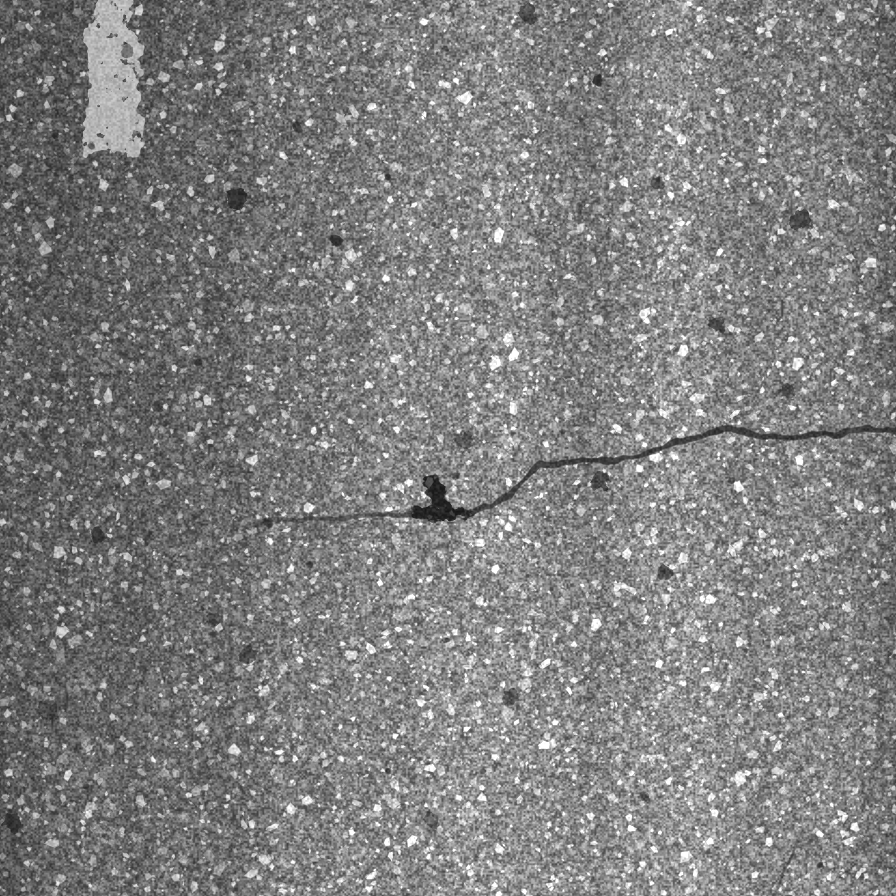
Reproduce this texture procedurally as a three.js fragment shader.

```glsl
// Worn grey asphalt: angular pale stone chips in a grainy binder, shaded by
// vertical wheel lanes, with pits, a wandering crack and a chipped paint strip.
// Chips are hashed grid cells cut by half planes; the crack is a sum of ramps.

#define EDGE 0.0012
#define BINDER_DARK 0.30
#define BINDER_LIGHT 0.465
#define FINE_GRAIN 0.34
#define COARSE_GRAIN 0.14
#define CHIP_GAIN 1.0
#define PIT_TONE 0.17
#define CRACK_TONE 0.22
#define CRACK_WIDTH 0.0034
#define PAINT_TONE 0.71

varying vec2 vUv;

vec3 hash3(vec2 p) {
  vec3 q = fract(p.xyx * vec3(0.1031, 0.1030, 0.0973));
  q += dot(q, q.yxz + 33.33);
  return fract((q.xxy + q.yzz) * q.zyx);
}

float noise(vec2 p) {
  vec2 c = floor(p), f = fract(p);
  f = f * f * (3.0 - 2.0 * f);
  float low = mix(hash3(c).x, hash3(c + vec2(1.0, 0.0)).x, f.x);
  float high = mix(hash3(c + vec2(0.0, 1.0)).x, hash3(c + 1.0).x, f.x);
  return mix(low, high, f.y);
}

float fbm(vec2 p) {
  return 0.55 * noise(p) + 0.3 * noise(p * 2.1 + 17.0) + 0.15 * noise(p * 4.3 + 41.0);
}

float bump(float x, float centre, float width) {
  float t = (x - centre) / width;
  return exp(-t * t);
}

float ramp(float a, float b, float x) { return clamp((x - a) / (b - a), 0.0, 1.0); }

float cover(float d) { return 1.0 - smoothstep(-EDGE, EDGE, d); }

float capsule(vec2 p, vec2 a, vec2 b) {
  vec2 ab = b - a;
  return length(p - a - ab * clamp(dot(p - a, ab) / dot(ab, ab), 0.0, 1.0));
}

// Brightness added by one layer of five-sided chips; radius in canvas units.
float chips(vec2 p, float cells, float share, float radius) {
  float glow = 0.0;
  for (int j = -1; j <= 1; j++) {
    for (int i = -1; i <= 1; i++) {
      vec2 cell = floor(p * cells) + vec2(float(i), float(j));
      vec3 place = hash3(cell + cells), kind = hash3(cell + cells + 431.0);
      vec2 d = p - (cell + 0.1 + 0.8 * place.xy) / cells;
      float r = radius * mix(0.45, 1.0, kind.x * kind.x);
      if (place.z > share || length(d) > 2.0 * r) continue;
      float turn = 6.2832 * kind.y;
      d = mat2(cos(turn), sin(turn), -sin(turn), cos(turn)) * d;
      d.y *= mix(1.0, 1.9, kind.x * place.x);
      float dist = -1.0;
      for (int k = 0; k < 5; k++) {
        vec3 cut = hash3(cell + 97.0 * float(k + 1));
        float a = 1.2566 * (float(k) + 0.6 * cut.x);
        dist = max(dist, dot(d, vec2(cos(a), sin(a))) - r * mix(0.55, 1.0, cut.y));
      }
      float tone = mix(0.08, 0.52, pow(kind.z, 3.5));
      glow = max(glow, tone * cover(dist));
    }
  }
  return glow;
}

// Scattered ragged dark pits, mostly small.
float pits(vec2 p) {
  float mask = 0.0;
  float rough = fbm(p * 130.0) - 0.5;
  for (int j = -1; j <= 1; j++) {
    for (int i = -1; i <= 1; i++) {
      vec2 cell = floor(p * 10.0) + vec2(float(i), float(j));
      vec3 h = hash3(cell + 63.0), k = hash3(cell + 211.0);
      float r = mix(0.003, 0.0115, k.x * k.x);
      float d = length(p - (cell + h.xy) / 10.0) - r + 1.3 * r * rough;
      mask = max(mask, step(h.z, 0.45) * mix(0.5, 1.0, k.y) * cover(d));
    }
  }
  return mask;
}

// Height of the crack at x.
float crackLine(float x) {
  float y = 0.408 + 0.012 * ramp(0.235, 0.31, x) + 0.008 * ramp(0.31, 0.53, x);
  y += 0.022 * ramp(0.53, 0.575, x) + 0.032 * ramp(0.57, 0.602, x);
  y += 0.006 * ramp(0.602, 0.70, x) + 0.036 * ramp(0.70, 0.815, x);
  y += 0.009 * ramp(0.89, 0.96, x) - 0.013 * ramp(0.815, 0.85, x);
  return y + 0.007 * (fbm(vec2(x * 60.0, 3.0)) - 0.5);
}

float crack(vec2 p) {
  float slope = (crackLine(p.x + 0.003) - crackLine(p.x - 0.003)) / 0.006;
  float d = abs(p.y - crackLine(p.x)) / sqrt(1.0 + slope * slope);
  float width = CRACK_WIDTH * mix(0.5, 1.3, noise(p * 65.0)) * mix(0.7, 1.0, ramp(0.3, 0.62, p.x));
  float strength = smoothstep(0.22, 0.33, p.x) * mix(0.65, 0.95, ramp(0.4, 0.62, p.x));
  vec2 bent = p + 0.008 * (fbm(p * 70.0) - 0.5);
  float branch = capsule(bent, vec2(0.86, -0.01), vec2(0.89, 0.06)) - 0.0015;
  return max(strength * cover(d - width), 0.6 * cover(branch));
}

// Broken-out hollow on the crack: a flat foot with a lobe above it.
float hollow(vec2 p) {
  float foot = (length((p - vec2(0.49, 0.427)) / vec2(0.034, 0.009)) - 1.0) * 0.009;
  float lobe = capsule(p, vec2(0.495, 0.432), vec2(0.482, 0.461)) - 0.0085;
  return cover(min(foot, lobe) + 0.013 * (fbm(p * 110.0) - 0.5));
}

float paint(vec2 p) {
  vec2 d = abs(p - vec2(0.125, 0.93)) - vec2(mix(0.03, 0.018, ramp(0.95, 0.99, p.y)), 0.102);
  float wear = fbm(p * 75.0) - 0.5;
  float holes = smoothstep(0.70, 0.76, fbm(p * 100.0 + 9.0));
  return cover(max(d.x, d.y) + 0.022 * wear) * (1.0 - holes);
}

void main() {
  vec2 p = vUv;
  // Binder shaded by lanes running up the canvas
  float lane = mix(BINDER_DARK, BINDER_LIGHT, smoothstep(-0.1, 0.45, p.x));
  lane += 0.05 * bump(p.x, 0.54, 0.09) + 0.065 * bump(p.x, 0.76, 0.05);
  lane -= 0.03 * bump(p.x, 0.24, 0.05) + 0.03 * bump(p.x, 0.67, 0.03) + 0.07 * bump(p.x, 1.0, 0.04);
  lane += 0.05 * (noise(vec2(p.x * 28.0, p.y * 1.5)) - 0.5) + 0.05 * (0.5 - p.y);
  float grain = FINE_GRAIN * (noise(p * 480.0) - 0.5) + COARSE_GRAIN * (noise(p * 190.0) - 0.5);
  float light = lane / BINDER_LIGHT;
  float tone = lane + grain * light;

  // Stone chips from coarse to fine
  float stone = max(chips(p, 62.0, 0.6, 0.0085), chips(p, 105.0, 0.55, 0.0055));
  stone = max(stone, chips(p, 190.0, 0.4, 0.003));
  tone += CHIP_GAIN * stone * mix(0.6, 1.0, light);

  // Paint and damage
  tone = mix(tone, PAINT_TONE + 0.5 * grain, paint(p));
  tone = mix(tone, PIT_TONE + 0.3 * grain, 0.9 * pits(p));
  tone = mix(tone, CRACK_TONE + 0.4 * grain, crack(p));
  tone = mix(tone, 0.13 + 0.25 * grain + 0.4 * stone, hollow(p));
  gl_FragColor = vec4(vec3(clamp(tone, 0.0, 1.0)), 1.0);
}
```
